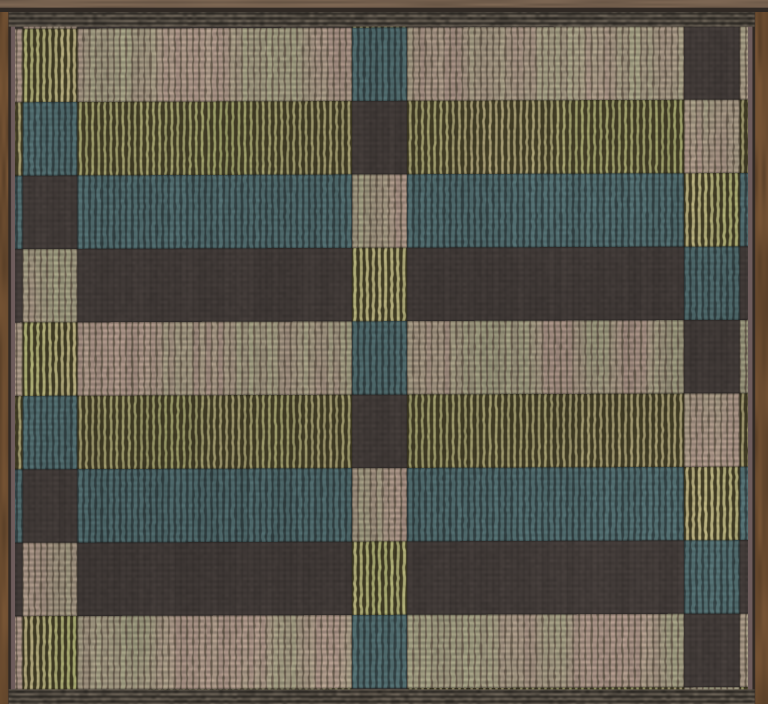
Write a Shadertoy shader that draws this pattern.

```glsl
const float PI = 3.14159265;
const int   SAMPLES = 3;            // supersampling per axis
const float PERIOD_THREADS = 54.0;  // warp threads per column repeat
const float NARROW_THREADS = 9.0;   // warp threads in a narrow column
const float THREAD_PITCH = 0.00798;
const float COLUMN_START = 0.0297;
const float ROW_START = 0.0398;
const float ROW_HEIGHT = 0.1043;
const float RIBS_PER_ROW = 13.0;
const float ROW_TILT = 0.004;
const float COLUMN_BOW = 0.0023;
const vec4  CLOTH = vec4(0.0195, 0.038, 0.974, 0.979); // left, top, right, bottom

const vec3 PINK       = vec3(0.68, 0.59, 0.54);
const vec3 SAGE       = vec3(0.63, 0.62, 0.51);
const vec3 BEIGE_GAP  = vec3(0.43, 0.38, 0.32);
const vec3 OLIVE      = vec3(0.25, 0.23, 0.14);
const vec3 CREAM      = vec3(0.66, 0.62, 0.46);
const vec3 TEAL       = vec3(0.32, 0.43, 0.44);
const vec3 TEAL_GAP   = vec3(0.20, 0.26, 0.27);
const vec3 CHARCOAL   = vec3(0.255, 0.228, 0.218);
const vec3 WOOD       = vec3(0.41, 0.29, 0.18);
const vec3 WOOD_TOP   = vec3(0.45, 0.37, 0.30);
const vec3 FRINGE     = vec3(0.36, 0.33, 0.29);
const vec3 SELVEDGE   = vec3(0.43, 0.36, 0.36);
const vec3 SHADOW     = vec3(0.19, 0.16, 0.14);

float hash(vec2 p) {
    p = fract(p * vec2(0.1031, 0.1137));
    p += dot(p, p.yx + 33.33);
    return fract((p.x + p.y) * p.x * 57.3);
}

float noise(vec2 p) {
    vec2 i = floor(p), f = fract(p);
    f = f * f * (3.0 - 2.0 * f);
    return mix(mix(hash(i), hash(i + vec2(1, 0)), f.x),
               mix(hash(i + vec2(0, 1)), hash(i + vec2(1, 1)), f.x), f.y);
}

// Soft vertical band, centred in one thread
float strand(float u, float halfWidth) {
    return 1.0 - smoothstep(halfWidth - 0.12, halfWidth + 0.12, abs(fract(u) - 0.5));
}

vec3 weave(vec2 uv) {
    float u = (uv.x + COLUMN_BOW * sin(PI * uv.x) - COLUMN_START) / THREAD_PITCH;
    float v = (uv.y + ROW_TILT * (uv.x - 0.3) - ROW_START) / ROW_HEIGHT;
    float row = floor(v);
    float column = floor(u / PERIOD_THREADS);
    float inPeriod = u - column * PERIOD_THREADS;
    bool narrow = inPeriod < NARROW_THREADS;

    // Narrow columns run ahead of the bands by one more step each
    int kind = int(mod(row + (narrow ? column + 1.0 : 0.0) + 8.0, 4.0));

    float rib = 0.5 + 0.5 * cos(2.0 * PI * v * RIBS_PER_ROW);
    float threadId = floor(u);
    float tone = hash(vec2(threadId + 70.0, row + 9.0));
    float wavyU = u + 0.16 * (noise(vec2(threadId, v * 14.0)) - 0.5);
    vec3 color;

    if (kind == 0) {
        // Beige drifting between pink and sage
        float drift = noise(vec2(u * 0.16 + 30.0, row * 3.1 + v * 0.4));
        vec3 yarn = mix(PINK, SAGE, smoothstep(0.2, 0.8, drift * 0.75 + tone * 0.25));
        color = mix(BEIGE_GAP, yarn, strand(wavyU, 0.36)) * (1.0 - 0.16 * rib);
    } else if (kind == 1) {
        // Thin cream strands on olive
        float green = noise(vec2(u * 0.12, row * 5.0 + 4.0));
        vec3 line = CREAM * (narrow ? 1.07 : 0.96) * mix(vec3(1), vec3(0.94, 1.02, 0.9), green);
        color = mix(OLIVE, line, strand(wavyU, narrow ? 0.24 : 0.21)) * (1.0 - 0.06 * rib);
    } else if (kind == 2) {
        color = mix(TEAL_GAP, TEAL, strand(wavyU, 0.30)) * (1.0 - 0.10 * rib);
    } else {
        color = CHARCOAL * (1.0 - 0.07 * rib) * (0.95 + 0.07 * strand(u, 0.3));
    }

    // Seams between blocks
    float rowSeam = min(fract(v), 1.0 - fract(v));
    float columnSeam = min(abs(inPeriod - NARROW_THREADS), min(inPeriod, PERIOD_THREADS - inPeriod));
    color *= 1.0 - 0.22 * (1.0 - smoothstep(0.0, 0.025, rowSeam));
    color *= 1.0 - 0.12 * (1.0 - smoothstep(0.0, 0.3, columnSeam));

    // Uneven yarn and faint fading
    color *= 0.96 + 0.08 * tone;
    color *= 0.95 + 0.10 * noise(vec2(u * 1.7, v * 26.0));
    return color * (0.96 + 0.08 * noise(uv * 4.0 + 11.0));
}

vec3 border(vec2 uv) {
    float side = min(uv.x, 1.0 - uv.x - 0.006);
    float grain = noise(vec2(uv.x * 190.0, uv.y * 16.0));
    vec3 color = WOOD * (0.85 + 0.3 * grain);
    color = mix(color, SHADOW, smoothstep(0.010, 0.0115, side));
    color = mix(color, SELVEDGE, smoothstep(0.0135, 0.0150, side));

    // Cord fringe along top and bottom
    float cords = 0.78 + 0.22 * sin(uv.y * 900.0);
    vec3 fringe = FRINGE * cords * (0.8 + 0.4 * noise(uv * vec2(170.0, 230.0)));
    if (uv.y < CLOTH.y || uv.y > CLOTH.w) color = mix(color, fringe, step(0.0115, side));
    if (uv.y < 0.017) color = SHADOW;
    if (uv.y < 0.011) color = WOOD_TOP * (0.9 + 0.2 * noise(uv * vec2(14.0, 300.0)));
    return color;
}

vec3 scene(vec2 uv) {
    bool onCloth = all(greaterThan(uv, CLOTH.xy)) && all(lessThan(uv, CLOTH.zw));
    return onCloth ? weave(uv) : border(uv);
}

void mainImage(out vec4 fragColor, in vec2 fragCoord) {
    vec3 sum = vec3(0);
    for (int j = 0; j < SAMPLES; j++)
    for (int i = 0; i < SAMPLES; i++) {
        vec2 offset = (vec2(i, j) + 0.5) / float(SAMPLES) - 0.5;
        vec2 uv = (fragCoord + offset) / iResolution.xy;
        sum += scene(vec2(uv.x, 1.0 - uv.y));
    }
    fragColor = vec4(sum / float(SAMPLES * SAMPLES), 1.0);
}
```
